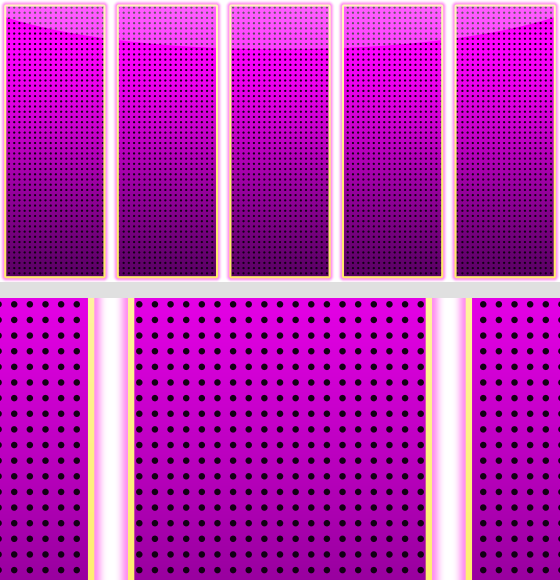
Top: the whole. Bottom: its middle third, enlarged.
Reproduce this background procedurally as a WebGL 2 fragment shader.

```glsl
#version 300 es
precision highp float;

uniform vec2 u_resolution;
out vec4 fragColor;

// Lengths are fractions of the canvas height; x is zero at the centre
const float PANEL_PITCH = 0.3992;
const float LAST_PANEL = 2.0;
const vec2 PANEL_HALF = vec2(0.1722, 0.478);
const float PANEL_Y = 0.4987;
const float BORDER_WIDTH = 0.0075;
const float GLOW_WIDTH = 0.02;
const float DOT_PITCH = 0.01848;
const float DOT_RADIUS = 0.0038;
const float DOT_ROW_Y = 0.6592;
const vec2 GLOSS_CENTER = vec2(0.0, 1.078);
const vec2 GLOSS_RADII = vec2(1.163, 0.253);

const vec3 WHITE = vec3(1.0);
const vec3 GLOW_PINK = vec3(1.0, 0.38, 0.92);
const vec3 BRIGHT_MAGENTA = vec3(1.0, 0.0, 1.0);
const vec3 DEEP_PURPLE = vec3(0.35, 0.0, 0.39);
const vec3 DOT_COLOR = vec3(0.07, 0.0, 0.08);
const vec3 PALE_YELLOW = vec3(1.0, 0.96, 0.74);
const vec3 GOLD_YELLOW = vec3(1.0, 0.93, 0.42);

float boxDistance(vec2 p, vec2 halfSize) {
    vec2 q = abs(p) - halfSize;
    return length(max(q, 0.0)) + min(max(q.x, q.y), 0.0);
}

// Approximate signed distance, accurate near the outline
float ellipseDistance(vec2 p, vec2 radii) {
    float k = length(p / radii);
    float slope = length(p / (radii * radii));
    return k * (k - 1.0) / max(slope, 1e-4);
}

float dotDistance(vec2 p, float pitch, float radius) {
    vec2 cell = (fract(p / pitch + 0.5) - 0.5) * pitch;
    return length(cell) - radius;
}

float coverage(float dist, float pixel) {
    return clamp(0.5 - dist / pixel, 0.0, 1.0);
}

vec3 panelColor(vec2 p, float pixel) {
    // Vertical fade with perforations
    float fade = smoothstep(0.0, 1.0, (p.y + 0.02) / 0.87);
    fade = mix(fade, clamp((p.y - 0.02) / 0.8, 0.0, 1.0), 0.6);
    vec3 color = mix(DEEP_PURPLE, BRIGHT_MAGENTA, fade);
    float dots = dotDistance(p - vec2(0.0, DOT_ROW_Y), DOT_PITCH, DOT_RADIUS);
    color = mix(color, DOT_COLOR, coverage(dots, pixel));

    // One curved highlight shared by all panels
    float gloss = coverage(ellipseDistance(p - GLOSS_CENTER, GLOSS_RADII), pixel);
    float strength = mix(0.25, 0.36, smoothstep(0.82, 0.98, p.y));
    return mix(color, WHITE, gloss * strength);
}

void main() {
    float pixel = 1.0 / u_resolution.y;
    vec2 p = (gl_FragCoord.xy - vec2(0.5 * u_resolution.x, 0.0)) * pixel;

    // Nearest panel
    float index = clamp(round(p.x / PANEL_PITCH), -LAST_PANEL, LAST_PANEL);
    vec2 local = p - vec2(index * PANEL_PITCH, PANEL_Y);
    float inner = boxDistance(local, PANEL_HALF);
    float outer = inner - BORDER_WIDTH;

    // Glow, border and face
    float glow = 1.0 - smoothstep(0.0, GLOW_WIDTH, outer);
    vec3 color = mix(WHITE, GLOW_PINK, 0.7 * glow * glow);
    vec3 border = mix(GOLD_YELLOW, PALE_YELLOW, smoothstep(0.2, 1.0, p.y));
    color = mix(color, border, coverage(outer, pixel));
    color = mix(color, panelColor(p, pixel), coverage(inner, pixel));

    fragColor = vec4(color, 1.0);
}
```
